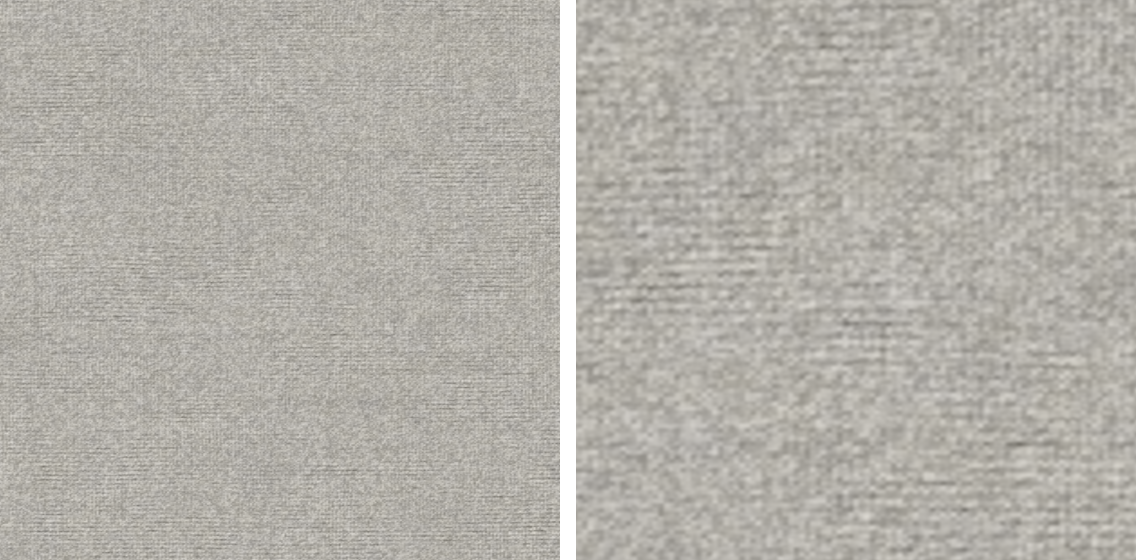
Left: the whole. Right: its middle third, enlarged.
Write a WebGL 1 fragment shader that draws this texture.

```glsl
precision highp float;
// Plain woven linen in warm grey: fine fibre grain over faint rows and columns
// of thread. The weave surfaces in soft patches, with short dark gaps between
// rows, long uneven threads and a slight drift of warmth.

uniform vec2 u_resolution;

const float TAU = 6.2831853;
const vec3 CLOTH = vec3(0.699, 0.687, 0.660);     // mean cloth colour
const vec3 WARM_SHIFT = vec3(0.003, 0.001, -0.010);
const vec2 THREADS = vec2(154.0, 128.0);          // columns, rows per canvas
const vec2 COARSE_GRAIN = vec2(190.0, 265.0);
const vec2 FINE_GRAIN = vec2(310.0, 380.0);
const float COARSE_DEPTH = 0.060;
const float FINE_DEPTH = 0.064;
const float ROW_DEPTH = 0.038;
const float COLUMN_DEPTH = 0.020;
const float GAP_DEPTH = 0.105;
const float SLUB_DEPTH = 0.014;
const float CLOUD_DEPTH = 0.007;
const float GRAIN_LEAN = 0.3;
const float THREAD_WOBBLE = 0.3;                  // in thread widths

float hash(vec2 cell) {
  vec3 q = fract(vec3(cell.xyx) * vec3(0.1031, 0.1030, 0.0973));
  q += dot(q, q.yzx + 33.33);
  return fract((q.x + q.y) * q.z);
}

// Smooth value noise from -1 to 1.
float noise(vec2 p) {
  vec2 cell = floor(p);
  vec2 f = fract(p);
  f = f * f * (3.0 - 2.0 * f);
  float low = mix(hash(cell), hash(cell + vec2(1.0, 0.0)), f.x);
  float high = mix(hash(cell + vec2(0.0, 1.0)), hash(cell + 1.0), f.x);
  return 2.0 * mix(low, high, f.y) - 1.0;
}

// Fibre flecks, wider than tall and leaning a little.
float fibreGrain(vec2 uv) {
  vec2 leaning = vec2(uv.x, uv.y - GRAIN_LEAN * uv.x) + 2.0;
  return COARSE_DEPTH * noise(leaning * COARSE_GRAIN)
       + FINE_DEPTH * noise(uv * FINE_GRAIN + 71.0);
}

// Rows and columns, visible only where the cloth is pulled tight.
float weave(vec2 uv) {
  vec2 wobble = vec2(noise(uv * vec2(9.0, 6.0) + 13.0),
                     noise(uv * vec2(6.0, 9.0) + 29.0));
  vec2 thread = uv * THREADS + THREAD_WOBBLE * wobble;
  vec2 crest = cos(TAU * thread);

  float rowPatch = 0.6 * noise(uv * vec2(8.0, 19.0) + 41.0)
                 + 0.4 * noise(uv * vec2(23.0, 51.0) + 53.0);
  float columnPatch = 0.6 * noise(uv * vec2(15.0, 9.0) + 67.0)
                    + 0.4 * noise(uv * vec2(37.0, 21.0) + 73.0);
  float rowShow = smoothstep(-0.35, 0.55, rowPatch);
  float columnShow = smoothstep(-0.3, 0.7, columnPatch);

  // Dark dashes sit in the gaps, each row broken at its own places.
  float row = floor(thread.y);
  float dash = noise(vec2(uv.x * 62.0, row * 3.0 + 0.5));
  float gap = pow(0.5 - 0.5 * crest.y, 3.0);
  float gapShow = smoothstep(0.0, 0.6, dash) * (0.2 + 0.8 * rowShow);
  gapShow *= 0.75 + 0.25 * crest.x;

  return ROW_DEPTH * crest.y * (0.15 + 0.85 * rowShow)
       + COLUMN_DEPTH * crest.x * (0.2 + 0.8 * columnShow)
       - GAP_DEPTH * gap * gapShow;
}

// Long uneven threads both ways, and broad soft shading.
float unevenness(vec2 uv) {
  float across = noise(uv * vec2(6.0, 125.0) + 83.0);
  float along = noise(uv * vec2(135.0, 7.0) + 97.0);
  float cloud = noise(uv * vec2(5.0, 7.0) + 109.0);
  return SLUB_DEPTH * (across + 0.8 * along) + CLOUD_DEPTH * cloud;
}

void main() {
  vec2 uv = gl_FragCoord.xy / u_resolution;
  float light = fibreGrain(uv) + weave(uv) + unevenness(uv);
  float warmth = 0.5 * noise(uv * vec2(24.0, 32.0) + 127.0)
               + 0.5 * noise(uv * vec2(85.0, 100.0) + 139.0);
  gl_FragColor = vec4(CLOTH + light + WARM_SHIFT * warmth, 1.0);
}
```
